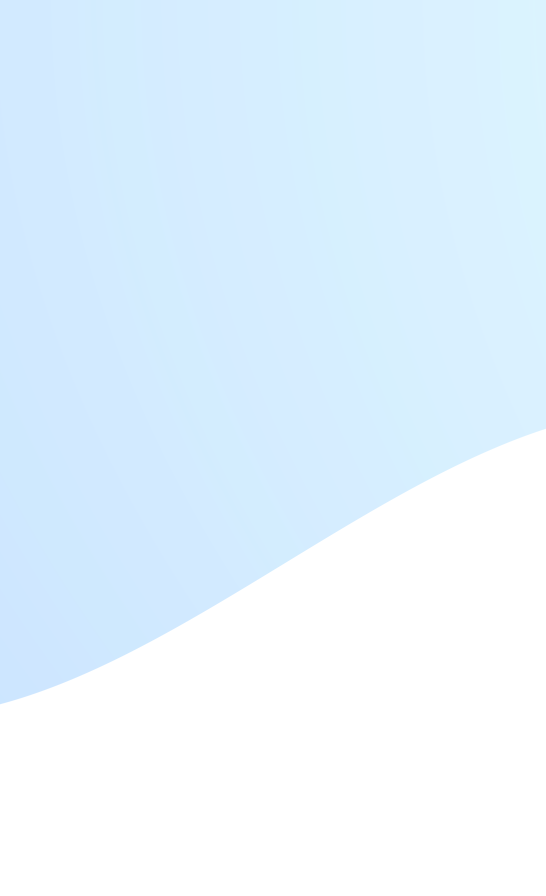
Give the GLSL for this background, as a Shadertoy shader.

```glsl
// Pale blue sky gradient above a smooth white wave that rises to the right.

// Height of the white wave: a sloping line bent by a cubic.
float waveHeight(float x) {
    return 0.214 + 0.3075 * x + x * (1.0 - x) * (0.255 * x - 0.145);
}

// Soft blue that brightens to the right along curved bands.
vec3 skyColor(vec2 uv) {
    float depth = 1.0 - uv.y;
    float across = uv.x - 0.8 * depth * depth;
    vec3 sky = mix(vec3(0.822, 0.916, 1.0), vec3(0.862, 0.951, 1.0), across);
    // Faint cyan tint repeating across the bands
    float band = 0.5 + 0.5 * cos(6.2832 * (across - 0.2) / 0.38);
    return sky + vec3(-0.004, 0.005, -0.003) * pow(band, 3.0);
}

void mainImage(out vec4 fragColor, in vec2 fragCoord) {
    vec2 uv = fragCoord / iResolution.xy;

    // Smooth edge about one pixel wide
    float edge = 0.75 / iResolution.y;
    float white = 1.0 - smoothstep(-edge, edge, uv.y - waveHeight(uv.x));

    fragColor = vec4(mix(skyColor(uv), vec3(1.0), white), 1.0);
}
```
